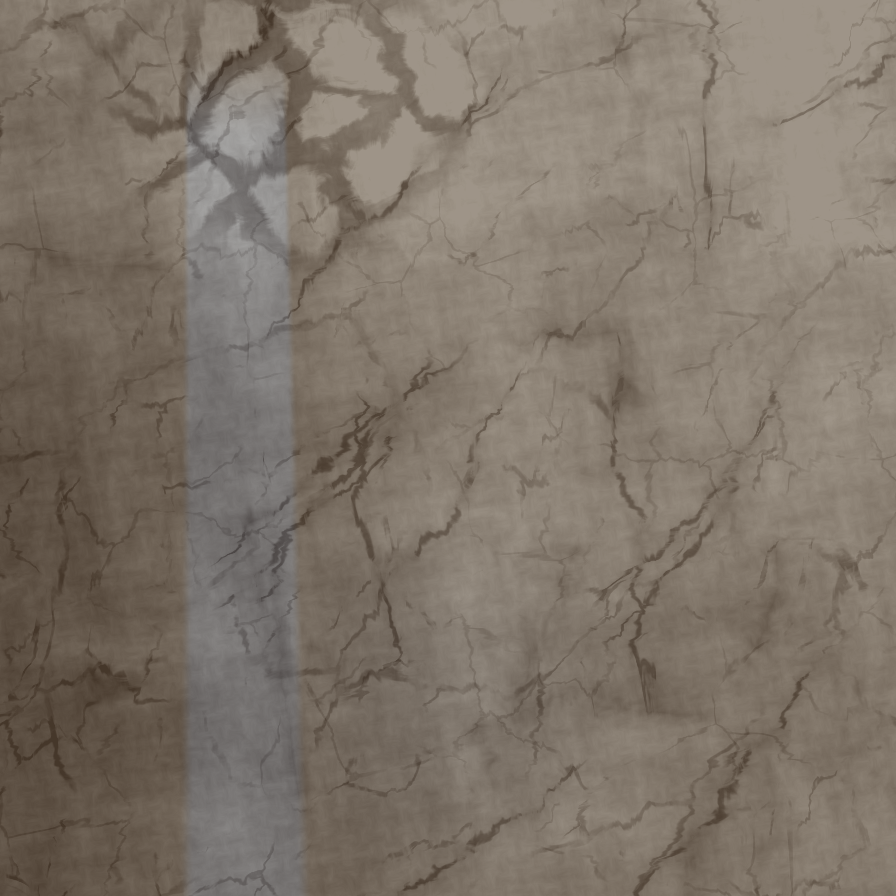
Reproduce this texture procedurally as a WebGL 1 fragment shader.

```glsl
precision highp float;
// Brown-grey veined marble with a pale bluish strip of reflected light.
uniform vec2 u_resolution;

#define DARK_STONE vec3(0.38, 0.33, 0.28)
#define LIGHT_STONE vec3(0.58, 0.54, 0.49)
#define STRIP_LIGHT vec3(0.03, 0.065, 0.11)
#define WARP 0.026
#define GRAIN_ANGLE 0.95
#define VEIN_WIDTH 0.0035
#define VEIN_DEPTH 0.6
#define MOTTLE 0.3
#define LONG_CRACKS 14

vec2 hash2(vec2 p) {
  return fract(sin(vec2(dot(p, vec2(127.1, 311.7)), dot(p, vec2(269.5, 183.3)))) * 43758.5);
}

// Layered, turned and bent sines, roughly -1 to 1
float clouds(vec2 p) {
  float sum = 0.0, amp = 0.5;
  for (int i = 0; i < 5; i++) {
    p = mat2(0.8, 0.6, -0.6, 0.8) * p * 1.9 + vec2(1.7, 4.3);
    p += 0.7 * sin(p.yx * 1.3);
    sum += amp * sin(p.x) * sin(p.y);
    amp *= 0.58;
  }
  return sum;
}

// Cellular noise: x = distance to the cell border, y = random cell value
vec2 cells(vec2 p) {
  vec2 base = floor(p), f = p - base, nearest = vec2(0.0), id = vec2(0.0);
  float best = 9.0, border = 9.0;
  for (int j = -1; j <= 1; j++)
    for (int i = -1; i <= 1; i++) {
      vec2 o = vec2(float(i), float(j));
      vec2 r = o + hash2(base + o) - f;
      if (dot(r, r) < best) { best = dot(r, r); nearest = r; id = base + o; }
    }
  for (int j = -1; j <= 1; j++)
    for (int i = -1; i <= 1; i++) {
      vec2 o = vec2(float(i), float(j));
      vec2 r = o + hash2(base + o) - f, gap = r - nearest;
      if (dot(gap, gap) > 0.0001)
        border = min(border, dot(0.5 * (r + nearest), normalize(gap)));
    }
  return vec2(border, hash2(id + 7.0).x);
}

float line(float d, float width) {
  return 1.0 - smoothstep(width * 0.3, width + 0.7 / u_resolution.y, d);
}

// Long tapering cracks, mostly rising to the right
float longCracks(vec2 p, float breaks) {
  float dark = 0.0;
  for (int i = 0; i < LONG_CRACKS; i++) {
    float n = float(i);
    vec2 h = hash2(vec2(n, 3.7)), k = hash2(vec2(n, 9.1));
    float angle = mix(0.5, 1.2, k.x) + step(2.5, mod(n, 4.0)) * 0.95;
    vec2 dir = vec2(cos(angle), sin(angle));
    vec2 rel = p - vec2(0.12 + 0.85 * h.x, fract(h.y + n * 0.618));
    float taper = max(0.0, 1.0 - abs(dot(rel, dir)) / mix(0.1, 0.26, k.y));
    float d = abs(dot(rel, vec2(-dir.y, dir.x)));
    float core = line(d, VEIN_WIDTH * (0.4 + taper)) * breaks;
    float halo = 0.4 * exp(-d * 110.0);
    dark = max(dark, (core + halo) * smoothstep(0.0, 0.25, taper));
  }
  return dark;
}

void main() {
  vec2 uv = gl_FragCoord.xy / u_resolution;
  vec2 p = uv + WARP * vec2(clouds(uv * 9.0), clouds(uv * 9.0 + 17.0));
  vec2 dir = vec2(cos(GRAIN_ANGLE), sin(GRAIN_ANGLE));
  vec2 along = vec2(dot(p, dir), dot(p, vec2(-dir.y, dir.x)));
  float patches = clouds(uv * 5.0 + 31.0);
  float fine = clouds(uv * 26.0 + 5.0);
  float breaks = smoothstep(-0.35, 0.1, fine);

  // Uneven light, mottling and grain
  float tone = -0.02 + 0.55 * smoothstep(0.0, 0.6, uv.x) + 0.65 * uv.y;
  tone += MOTTLE * clouds(uv * 6.0 + 2.0) + 0.16 * fine + 0.13 * clouds(uv * 105.0);
  tone -= 0.3 * exp(-14.0 * dot(uv - vec2(0.06, 0.42), uv - vec2(0.06, 0.42)));

  // Broad stains, veins and hairline cracks
  float stain = exp(-cells(p * 3.2 + 4.0).x * 20.0) * smoothstep(-0.05, 0.4, patches);
  float vein = line(cells(along * vec2(2.6, 5.2)).x / 4.5, VEIN_WIDTH)
    * smoothstep(-0.3, 0.25, clouds(uv * 7.0 + 11.0));
  float crack = line(cells(along * vec2(7.0, 13.0) + 20.0).x / 11.0, VEIN_WIDTH * 0.7)
    * smoothstep(0.0, 0.35, clouds(uv * 11.0 + 40.0));
  float hair = line(cells(p * 10.0 + 60.0).x / 10.0, VEIN_WIDTH * 0.6)
    * smoothstep(-0.1, 0.3, clouds(uv * 9.0 + 50.0));
  float dark = 0.75 * stain + 0.8 * vein * (0.4 + 0.6 * breaks);
  dark += 0.75 * crack * breaks + 0.45 * hair + longCracks(p, breaks);
  tone -= VEIN_DEPTH * min(dark, 1.4);

  // Pale broken fragments in a dark matrix
  float reach = length((uv - vec2(0.31, 0.89)) * vec2(0.9, 1.0)) + 0.12 * patches;
  float region = 1.0 - smoothstep(0.1, 0.22, reach);
  vec2 shard = cells(p * 10.0 + 3.0);
  float matrix = 1.0 - smoothstep(0.0, 0.012, shard.x / 10.0 - 0.006 - 0.012 * fine);
  matrix = max(matrix, step(0.68, shard.y) * smoothstep(-0.4, 0.1, fine));
  tone += region * mix(0.22, -0.6, matrix);

  // Bluish strip, slightly wider towards the bottom, and a faint glow beside it
  float edge = 0.003 + 0.006 * (1.0 - uv.y);
  float strip = smoothstep(0.208 - edge, 0.208 + edge, uv.x)
    * (1.0 - smoothstep(-edge, edge, uv.x - 0.34 + 0.025 * uv.y));
  strip *= 1.0 - smoothstep(0.84, 0.95, uv.y);
  vec2 glowOffset = uv - vec2(0.49, 0.22);
  float glow = 0.25 * exp(-30.0 * dot(glowOffset, glowOffset));

  vec3 color = mix(DARK_STONE, LIGHT_STONE, clamp(tone, -0.55, 1.2));
  gl_FragColor = vec4(color + STRIP_LIGHT * max(strip, glow), 1.0);
}
```
